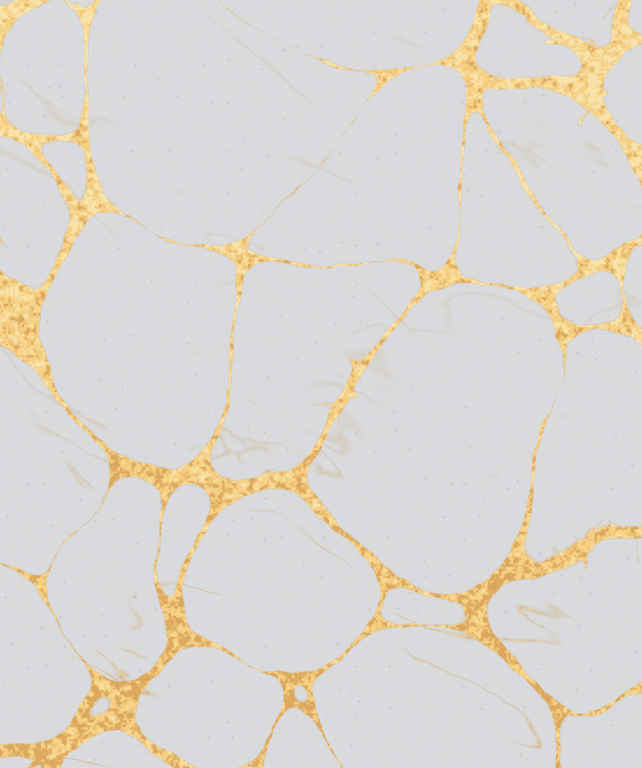
This texture is drawn by a Shadertoy shader. Its source:

```glsl
const float CELLS_PER_HEIGHT = 6.0;
const float CORNER_ROUNDING = 0.075;
const vec3 PAPER = vec3(0.852, 0.855, 0.865);
const vec3 RIM = vec3(0.80, 0.71, 0.55);
const vec3 PALE_GOLD = vec3(0.97, 0.89, 0.67);
const vec3 GOLD = vec3(0.96, 0.81, 0.51);
const vec3 DEEP_GOLD = vec3(0.86, 0.66, 0.37);

vec3 hash3(vec2 p) {
    vec3 q = fract(p.xyx * vec3(0.1031, 0.1030, 0.0973));
    q += dot(q, q.yxz + 33.33);
    return fract((q.xxy + q.yzz) * q.zyx);
}

float noise(vec2 p) {
    vec2 i = floor(p), f = fract(p);
    f = f * f * (3.0 - 2.0 * f);
    float low = mix(hash3(i).x, hash3(i + vec2(1, 0)).x, f.x);
    float high = mix(hash3(i + vec2(0, 1)).x, hash3(i + vec2(1, 1)).x, f.x);
    return mix(low, high, f.y);
}

float fbm(vec2 p) {
    float sum = 0.0, amplitude = 0.5;
    for (int i = 0; i < 4; i++) {
        sum += amplitude * noise(p);
        p = mat2(1.6, 1.2, -1.2, 1.6) * p + 7.3;
        amplitude *= 0.5;
    }
    return sum / 0.9375;
}

vec2 warp(vec2 p, float frequency, float amount) {
    vec2 q = p * frequency;
    return p + amount * (vec2(noise(q + 3.7), noise(q + 41.2)) - 0.5);
}

// Site position in xy, squared radius in z
vec3 site(vec2 cell, float maxRadius) {
    vec3 h = hash3(cell + 57.0);
    float radius = maxRadius * h.z * h.z;
    return vec3(cell + 0.1 + 0.8 * h.xy, radius * radius);
}

// Distance to the walls of a power diagram, with filled corners
float wallDistance(vec2 p, float maxRadius) {
    vec2 base = floor(p);
    vec3 nearest = vec3(0.0);
    float best = 1e5;
    for (int y = -2; y <= 2; y++)
    for (int x = -2; x <= 2; x++) {
        vec3 s = site(base + vec2(x, y), maxRadius);
        vec2 d = s.xy - p;
        float power = dot(d, d) - s.z;
        if (power < best) { best = power; nearest = s; }
    }
    float crowd = 1e-6;
    for (int y = -2; y <= 2; y++)
    for (int x = -2; x <= 2; x++) {
        vec3 s = site(base + vec2(x, y), maxRadius);
        vec2 d = s.xy - p;
        float separation = length(s.xy - nearest.xy);
        if (separation > 0.001) {
            float wall = (dot(d, d) - s.z - best) / (2.0 * separation);
            crowd += exp(-wall / CORNER_ROUNDING);
        }
    }
    return -CORNER_ROUNDING * log(crowd);
}

float band(float distance, float halfWidth, float soft) {
    return 1.0 - smoothstep(halfWidth - soft, halfWidth + soft, distance);
}

// Thin broken strands drawn out along one direction
float strands(vec2 p, float soft) {
    vec2 q = mat2(0.86, 0.51, -0.51, 0.86) * p;
    q = vec2(q.x * 0.5 - q.y * 0.3, q.y * 1.6);
    float ridge = abs(fbm(q) - 0.5) / 1.6;
    float broken = smoothstep(0.5, 0.62, noise(p * vec2(1.7, 2.3) + 19.0));
    return broken * band(ridge, 0.003, soft);
}

void mainImage(out vec4 fragColor, in vec2 fragCoord) {
    vec2 uv = fragCoord / iResolution.y;
    vec2 p = uv * CELLS_PER_HEIGHT;
    float soft = 1.1 * CELLS_PER_HEIGHT / iResolution.y;

    // Curved main veins of uneven width
    vec2 curved = warp(warp(warp(p, 0.8, 0.55), 2.6, 0.12), 13.0, 0.022);
    float gap = wallDistance(curved, 1.45);
    float swell = smoothstep(0.42, 0.88, fbm(p * 0.9 + 5.0));
    float veinWidth = 0.002 + 0.06 * swell + 0.014 * (noise(p * 6.0) - 0.5);
    float vein = band(gap, veinWidth, soft);

    // Small bubbles beside swollen veins, and stray strands
    float fineGap = wallDistance(curved * 2.6 + 11.0, 0.9) / 2.6;
    float cluster = band(gap, 0.17 * smoothstep(0.35, 0.8, swell), 0.02);
    float lace = cluster * band(fineGap, 0.002, soft);
    float lower = 1.0 - smoothstep(0.25, 0.55, uv.y);
    float stray = strands(curved, soft) * band(gap, 0.3, 0.1) * mix(0.35, 0.9, lower);
    float ink = max(vein, max(lace, stray));

    // Mottled foil, paler at the top
    float grain = noise(p * 24.0) * 0.55 + noise(p * 55.0) * 0.45;
    float tone = grain + 0.32 * (uv.y - 0.5) + 0.25 * (fbm(p * 1.8) - 0.5);
    vec3 foil = mix(DEEP_GOLD, GOLD, smoothstep(0.2, 0.5, tone));
    foil = mix(foil, PALE_GOLD, smoothstep(0.5, 0.8, tone));
    foil = mix(RIM, foil, smoothstep(0.25, 0.8, ink));

    // Paper with faint sparse specks
    vec3 paper = PAPER + 0.012 * (noise(p * 45.0) - 0.5);
    vec2 speckCell = floor(p * 7.0);
    vec3 speck = hash3(speckCell + 9.0);
    float dotDistance = length(fract(p * 7.0) - 0.2 - 0.6 * speck.xy);
    paper -= 0.07 * step(0.82, speck.z) * band(dotDistance, 0.06, 0.06);

    fragColor = vec4(mix(paper, foil, ink), 1.0);
}
```
